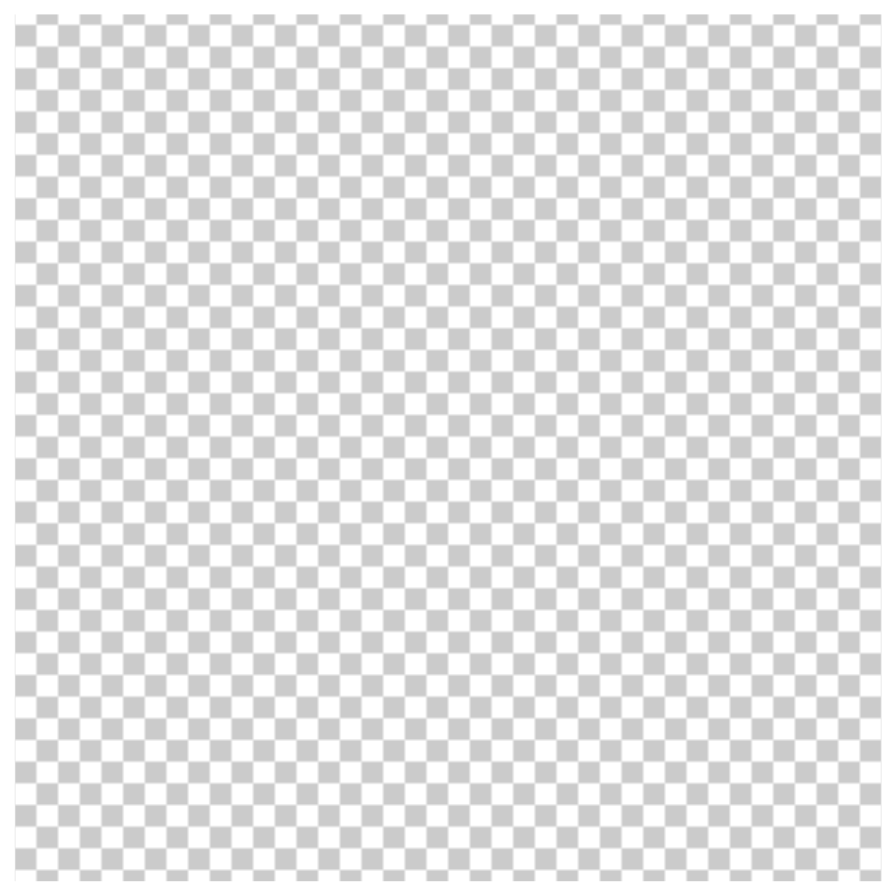
Give the GLSL for this pattern, as a WebGL 2 fragment shader.

```glsl
#version 300 es
precision highp float;

#define COLUMNS 40.0
#define MARGIN_LOW 0.0165
#define MARGIN_HIGH 0.9839
#define ROW_PHASE 0.48
#define EDGE_SOFTNESS 0.066
#define WHITE vec3(1.0)
#define GREY vec3(0.797)

const float PI = 3.14159265;

uniform vec2 u_resolution;
out vec4 fragColor;

// Square wave with soft steps: +1 in even cells, -1 in odd cells
vec2 softSquareWave(vec2 cells, vec2 halfEdge) {
    return clamp(sin(PI * cells) / (PI * halfEdge), -1.0, 1.0);
}

// Coverage of the square panel inside the white margin
float panelMask(vec2 uv, vec2 pixel) {
    vec2 inside = min(uv - MARGIN_LOW, MARGIN_HIGH - uv);
    vec2 cover = clamp(inside / pixel + 0.5, 0.0, 1.0);
    return cover.x * cover.y;
}

void main() {
    vec2 pixel = 1.0 / u_resolution;
    vec2 uv = gl_FragCoord.xy * pixel;

    // Grid of cells; the first and last rows are cut in half
    float cellSize = (MARGIN_HIGH - MARGIN_LOW) / COLUMNS;
    vec2 cells = (uv - MARGIN_LOW) / cellSize + vec2(0.0, ROW_PHASE);

    // Opposite parities of column and row make a grey square
    vec2 halfEdge = max(vec2(EDGE_SOFTNESS), 0.5 * pixel / cellSize);
    vec2 wave = softSquareWave(cells, halfEdge);
    float greyAmount = 0.5 - 0.5 * wave.x * wave.y;

    vec3 color = mix(WHITE, GREY, greyAmount * panelMask(uv, pixel));
    fragColor = vec4(color, 1.0);
}
```
